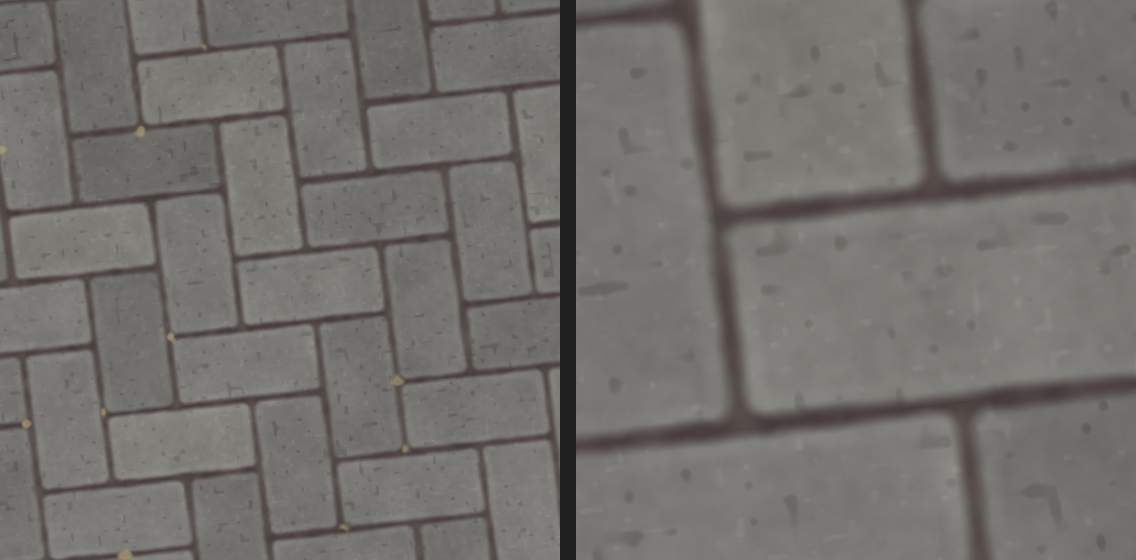
Left, the full canvas; right, a detail of the centre.
This texture is drawn by a Shadertoy shader. Its source:

```glsl
#define STEP_ACROSS vec2(0.1310, 0.0146)
#define STEP_DOWN vec2(0.0159, -0.1245)
#define ANCHOR vec2(0.416, 0.5365)
#define GAP 0.042
#define CORNER 0.09
#define SOFTNESS 0.04
#define TONE_SPREAD 0.075
#define DEBRIS_CHANCE 0.17
#define STONE vec3(0.466, 0.460, 0.445)
#define JOINT_DEEP vec3(0.290, 0.250, 0.250)
#define JOINT_DUSTY vec3(0.350, 0.310, 0.295)
#define DEBRIS vec3(0.610, 0.560, 0.430)

float hash(vec2 p) {
    vec3 q = fract(p.xyx * vec3(0.1031, 0.1030, 0.0973));
    q += dot(q, q.yzx + 33.33);
    return fract((q.x + q.y) * q.z);
}

float noise(vec2 p) {
    vec2 i = floor(p), f = fract(p);
    f = f * f * (3.0 - 2.0 * f);
    return mix(mix(hash(i), hash(i + vec2(1, 0)), f.x),
               mix(hash(i + vec2(0, 1)), hash(i + vec2(1, 1)), f.x), f.y);
}

float fbm(vec2 p) {
    float sum = 0.0, weight = 0.5;
    for (int i = 0; i < 4; i++) {
        sum += weight * noise(p);
        p = mat2(1.6, 1.2, -1.2, 1.6) * p + 7.3;
        weight *= 0.5;
    }
    return sum / 0.9375;
}

// Herringbone of 2:1 bricks: corner of the brick holding p, and its size
void findBrick(vec2 p, out vec2 corner, out vec2 size) {
    vec2 cell = floor(p);
    float k = mod(cell.x + cell.y, 4.0);
    bool flat_ = k < 2.0;
    corner = cell - (flat_ ? vec2(k, 0.0) : vec2(0.0, k - 2.0));
    size = flat_ ? vec2(2.0, 1.0) : vec2(1.0, 2.0);
}

float roundedBox(vec2 p, vec2 halfSize, float radius) {
    vec2 d = abs(p) - halfSize + radius;
    return length(max(d, 0.0)) + min(max(d.x, d.y), 0.0) - radius;
}

void mainImage(out vec4 fragColor, in vec2 fragCoord) {
    vec2 uv = fragCoord / iResolution.y;
    vec2 p = inverse(mat2(STEP_ACROSS, STEP_DOWN)) * (uv - ANCHOR);
    float soft = max(SOFTNESS, 8.0 / iResolution.y);

    vec2 corner, size;
    findBrick(p, corner, size);
    vec2 local = p - corner - 0.5 * size;
    float tone = hash(corner + 51.0);

    // Brick outline with chipped, slightly uneven edges
    float wobble = 0.035 * (fbm(p * 5.0 + 20.0) - 0.5) + 0.02 * (noise(p * 2.3) - 0.5);
    float gap = GAP + 0.012 * (hash(corner + 9.0) - 0.5);
    float edge = roundedBox(local, 0.5 * size - gap, CORNER) + wobble;

    // Stone: tone per brick, soft stains, grain and small pits
    float light = TONE_SPREAD * (tone - 0.5) + 0.03 * (0.5 - uv.y);
    light += 0.07 * (fbm(p * 2.2 + corner * 3.0) - 0.5);
    light += 0.045 * (fbm(p * 13.0) - 0.5);
    light -= 0.06 * smoothstep(0.80, 0.96, noise(p * 11.0 + 40.0));
    light += 0.03 * smoothstep(0.82, 0.97, noise(p * 16.0 + 80.0));

    // Worn pale rim inside the edge
    float rim = smoothstep(-0.13, -0.06, edge) * (1.0 - smoothstep(-0.05, 0.0, edge));
    light += 0.035 * rim * noise(p * 3.0 + 60.0);
    vec3 stone = STONE + light + vec3(0.006, 0.0, -0.006) * (tone - 0.5);

    // Joints: deeper along the rows, dustier down the columns
    vec2 side = abs(local) - 0.5 * size;
    float depth = smoothstep(-0.08, 0.08, side.y - side.x);
    vec3 joint = mix(JOINT_DUSTY, JOINT_DEEP, 0.25 + 0.6 * depth);
    joint += 0.09 * (fbm(p * 7.0 + 15.0) - 0.5);
    vec3 color = mix(stone, joint, smoothstep(-soft, soft, edge));

    // Bits of pale debris caught where joints meet
    vec2 node = floor(p + 0.5);
    vec2 drift = 0.14 * (vec2(hash(node + 3.0), hash(node + 17.0)) - 0.5);
    vec2 offset = p - node - drift;
    offset.x *= mix(0.7, 1.5, hash(node + 29.0));
    float radius = mix(0.035, 0.075, hash(node + 37.0));
    float bit = length(offset) - radius + 0.07 * (noise(p * 13.0 + 5.0) - 0.5);
    float present = step(hash(node + 71.0), DEBRIS_CHANCE);
    vec3 debris = DEBRIS + 0.12 * (noise(p * 9.0) - 0.5);
    color = mix(color, debris, 0.85 * present * (1.0 - smoothstep(-soft, soft, bit)));

    fragColor = vec4(clamp(color, 0.0, 1.0), 1.0);
}
```
